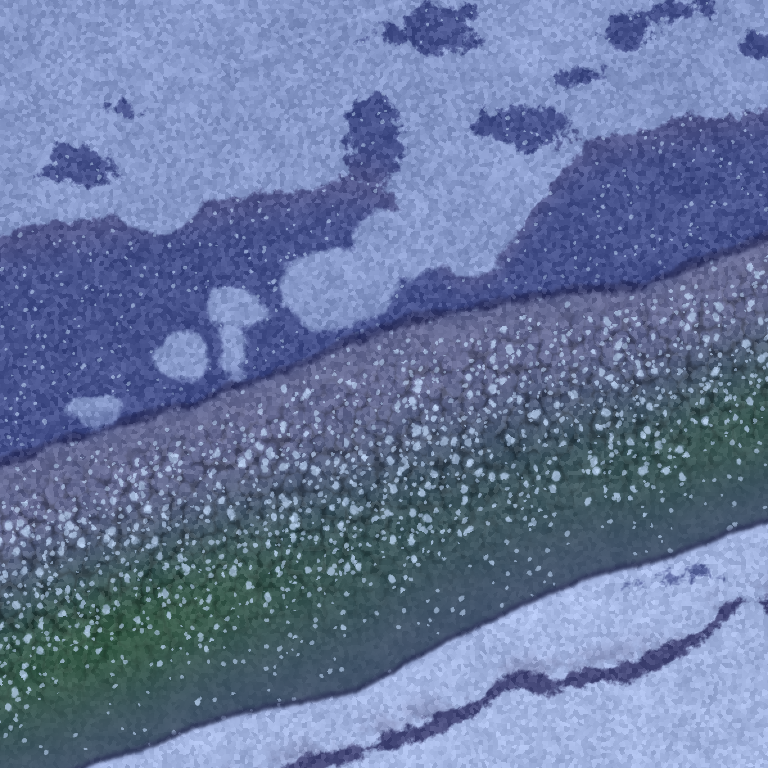
Give the GLSL for this texture, as a Shadertoy shader.

```glsl
const vec3 CONCRETE = vec3(0.53, 0.60, 0.79);
const vec3 PALE = vec3(0.64, 0.71, 0.88);
const vec3 DAMP = vec3(0.255, 0.30, 0.53);
const vec3 GRAVEL = vec3(0.40, 0.42, 0.58);
const vec3 SLATE = vec3(0.27, 0.33, 0.44);
const vec3 MOSS = vec3(0.22, 0.36, 0.29);
const vec3 SHADOW = vec3(0.16, 0.17, 0.33);
const vec3 STONE = vec3(0.70, 0.79, 0.91);
const float SOFT = 0.004;        // edge softness
const float GRAIN_SCALE = 170.0;
const float STONE_SCALE = 62.0;
const float GRIT_SCALE = 105.0;

// Ellipses: centre, radii
const vec4 STAINS[10] = vec4[10](
    vec4(0.577, 0.963, 0.044, 0.032), vec4(0.507, 0.953, 0.018, 0.010),
    vec4(0.820, 0.955, 0.032, 0.022), vec4(0.870, 0.988, 0.035, 0.014),
    vec4(0.105, 0.785, 0.050, 0.032), vec4(0.690, 0.835, 0.055, 0.030),
    vec4(0.490, 0.815, 0.034, 0.055), vec4(0.160, 0.857, 0.016, 0.009),
    vec4(0.775, 0.900, 0.020, 0.008), vec4(0.995, 0.940, 0.025, 0.012));
const vec4 CHIPS[9] = vec4[9](
    vec4(0.205, 0.740, 0.055, 0.044), vec4(0.240, 0.535, 0.036, 0.030),
    vec4(0.130, 0.468, 0.038, 0.018), vec4(0.310, 0.600, 0.038, 0.028),
    vec4(0.302, 0.545, 0.018, 0.048), vec4(0.440, 0.628, 0.080, 0.052),
    vec4(0.530, 0.685, 0.070, 0.048), vec4(0.600, 0.710, 0.075, 0.055),
    vec4(0.615, 0.658, 0.035, 0.024));

vec2 hash2(vec2 p) {
    vec3 q = fract(vec3(p.xyx) * vec3(0.1031, 0.1030, 0.0973));
    q += dot(q, q.yzx + 33.33);
    return fract((q.xx + q.yz) * q.zy);
}

// Layered, rotated sines, roughly -1 to 1
float layers(vec2 p) {
    float sum = 0.0, amp = 0.6;
    for (int i = 0; i < 5; i++) {
        sum += amp * sin(p.x + 1.6 * sin(p.y * 0.8)) * cos(p.y + 1.3 * sin(p.x * 0.7));
        p = mat2(1.6, 1.2, -1.2, 1.6) * p + 3.1;
        amp *= 0.62;
    }
    return sum;
}

// Cellular noise: nearest distance, then two random values of that cell
vec3 cells(vec2 p) {
    vec2 base = floor(p);
    vec3 best = vec3(9.0);
    for (int j = -1; j <= 1; j++)
    for (int i = -1; i <= 1; i++) {
        vec2 id = base + vec2(i, j);
        float d = length(id + 0.1 + 0.8 * hash2(id) - p);
        if (d < best.x) best = vec3(d, hash2(id + 71.0));
    }
    return best;
}

float bump(float x, float centre, float width) {
    float k = (x - centre) / width;
    return exp(-k * k);
}

float ellipse(vec2 p, vec4 e) {
    return (length((p - e.xy) / e.zw) - 1.0) * min(e.z, e.w);
}

float inside(float d) { return 1.0 - smoothstep(-SOFT, SOFT, d); }

// Round specks; share is the fraction of cells filled
float specks(vec3 c, float share, float size) {
    float r = size * (0.45 + 0.55 * c.z);
    return step(1.0 - share, c.y) * (1.0 - smoothstep(r * 0.55, r, c.x));
}

void mainImage(out vec4 fragColor, in vec2 fragCoord) {
    vec2 p = fragCoord / iResolution.xy;
    float broad = layers(p * 13.0), rough = layers(p * 43.0 + 5.0);
    float fine = layers(p * 120.0 + 9.0);
    vec3 grain = cells(p * GRAIN_SCALE);
    vec3 stones = cells((p + 0.003 * vec2(fine, rough)) * STONE_SCALE * vec2(1.15, 0.9));
    vec3 grit = cells((p + 0.002 * fine) * GRIT_SCALE);

    // Main boundaries running up to the right
    float crack = 0.40 + 0.295 * p.x + 0.026 * bump(p.x, 0.52, 0.17)
                - 0.018 * bump(p.x, 0.85, 0.08) + 0.005 * layers(vec2(p.x * 32.0, 2.0));
    float kerb = -0.04 + 0.36 * p.x - 0.026 * bump(p.x, 0.46, 0.11)
               + 0.01 * bump(p.x, 0.75, 0.1) + 0.004 * layers(vec2(p.x * 28.0, 7.0));
    float dampTop = 0.69 + 0.17 * p.x - 0.145 * bump(p.x, 0.62, 0.09);

    // Upper slab with damp areas, stains and pale chips
    float wobble = 0.010 * broad + 0.011 * rough + 0.004 * fine;
    float damp = p.y - dampTop + wobble;
    for (int i = 0; i < STAINS.length(); i++)
        damp = min(damp, ellipse(p, STAINS[i]) + 0.015 * rough + 0.006 * fine);
    float chip = 1.0;
    for (int i = 0; i < CHIPS.length(); i++)
        chip = min(chip, ellipse(p, CHIPS[i]) + 0.7 * wobble);
    damp = max(damp, -chip);
    vec3 slab = CONCRETE + 0.025 * broad + 0.02 * rough;
    float scratch = p.y - 0.80 - 0.38 * p.x;
    slab += 0.045 * bump(scratch, 0.0, 0.003) * inside(abs(p.x - 0.4) - 0.15);
    vec3 wet = DAMP + 0.025 * rough + vec3(0.05, 0.025, 0.0) * bump(p.y, dampTop, 0.035);
    wet = mix(wet, STONE, 0.6 * specks(grit, 0.13, 0.40));
    vec3 color = mix(slab, wet, 0.93 * inside(damp));

    // Gravel slope fading through moss to bare slate
    float t = (crack - p.y) / (crack - kerb);
    vec3 slope = mix(GRAVEL, SLATE, smoothstep(0.15, 0.62, t));
    float mossy = bump(t, 0.64, 0.25) * (0.35 + 0.65 * bump(p.x, 0.15, 0.3)
                + 0.35 * bump(p.x, 1.0, 0.22));
    slope = mix(slope, MOSS, clamp(mossy, 0.0, 1.0));
    slope += vec3(0.025, 0.02, 0.02) * rough;
    float cover = smoothstep(0.02, 0.2, t) * (1.0 - smoothstep(0.42, 0.95, t));
    slope *= 1.0 - 0.28 * cover * smoothstep(0.4, 0.75, stones.x);
    slope = mix(slope, STONE, 0.65 * specks(grit, 0.08 + 0.30 * cover, 0.48));
    slope = mix(slope, STONE * (0.8 + 0.25 * stones.y), 0.75 * specks(stones, 0.36 * cover, 0.48));
    color = mix(color, slope, inside(p.y - crack));

    // Broken shadow under the upper slab
    float crackWidth = 0.006 + 0.005 * rough;
    color = mix(color, SHADOW, 0.8 * inside(abs(p.y - crack) - crackWidth));
    color = mix(color, DAMP, 0.35 * bump(p.y, crack + 0.008, 0.016));

    // Pale kerb with its own ragged split
    vec3 stone = PALE + 0.03 * rough + 0.02 * broad;
    float split = -0.14 + 0.35 * p.x + 0.017 * bump(p.x, 0.66, 0.04)
                - 0.020 * bump(p.x, 0.84, 0.08) + 0.018 * bump(p.x, 0.96, 0.03);
    float gap = abs(p.y - split + 0.006 * broad) - 0.009 - 0.010 * rough - 0.004 * fine;
    stone = mix(stone, GRAVEL, 0.45 * bump(p.y, split + 0.018, 0.022) * smoothstep(-0.3, 0.6, rough));
    stone = mix(stone, SHADOW + vec3(0.07, 0.07, 0.10), 0.88 * inside(gap));
    float pit = ellipse(p, vec4(0.88, 0.25, 0.045, 0.016)) + 0.018 * rough + 0.008;
    stone = mix(stone, DAMP, 0.75 * inside(pit));
    color = mix(color, stone, inside(p.y - kerb));
    color = mix(color, SHADOW, 0.55 * bump(p.y, kerb + 0.003, 0.005));

    // Fine mineral grain, calmer on the bare slope
    float calm = inside(p.y - crack) * inside(kerb - p.y) * smoothstep(0.5, 0.9, t);
    color += (grain.y - 0.5) * mix(0.13, 0.045, calm);
    fragColor = vec4(clamp(color, 0.0, 1.0), 1.0);
}
```
